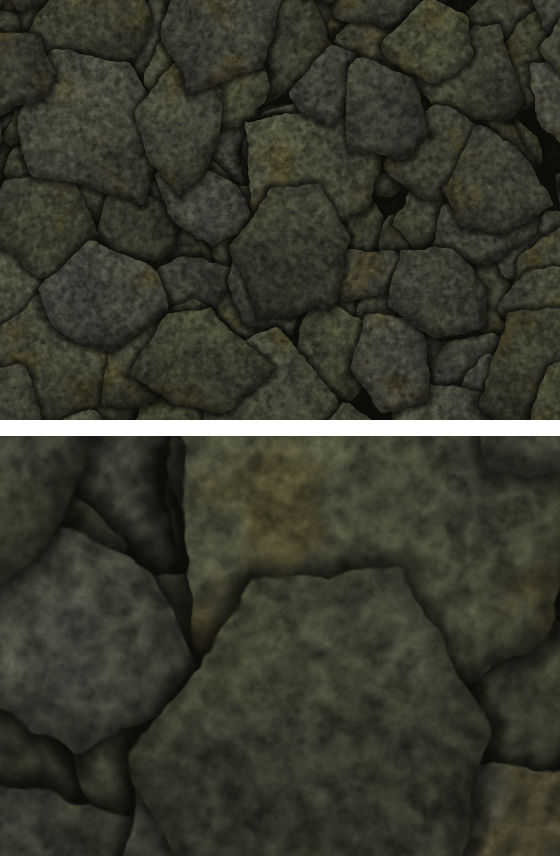
Top, the full canvas; bottom, a detail of the centre.
This texture is drawn by a Shadertoy shader. Its source:

```glsl
// A bed of dark, angular crushed stones with narrow shadowed gaps.
// Jittered grids of sharp-edged polygons are painted back to front; each stone
// shades what lies below, then value and cellular noise weather the surface.

const float TAU = 6.2831853;
const int LAYERS = 8;             // the first four form the sunken bed
const int SIDES = 6;
const float CELL = 0.38;          // grid pitch within one layer
const float JITTER = 0.36;
const float MIN_SIZE = 0.108;
const float MAX_SIZE = 0.168;
const float SQUASH = 0.48;        // how elongated stones may become
const float CORNER = 0.0050;      // corner rounding
const float ROUGHNESS = 0.028;    // wobble of the outlines
const float SHADOW_WIDTH = 0.021;
const float SHADOW_FLOOR = 0.33;
const float BEVEL = 0.028;
const float MOTTLE = 0.40;        // strengths of the surface texture
const float GRAIN = 0.95;
const float CRYSTAL = 0.20;
const vec2 LIGHT = vec2(-0.35, 0.94);
const mat2 GRID_TURN = mat2(0.85, 0.53, -0.53, 0.85);

const vec3 GAP = vec3(0.055, 0.062, 0.042);
const vec3 GREY = vec3(0.244, 0.247, 0.206);
const vec3 OLIVE = vec3(0.247, 0.250, 0.180);
const vec3 RUST_TINT = vec3(1.04, 0.97, 0.84);
const vec3 SLATE_TINT = vec3(0.90, 0.94, 0.97);

vec3 hash3(vec2 p) {
    vec3 q = fract(p.xyx * vec3(0.1031, 0.1030, 0.0973));
    q += dot(q, q.yxz + 33.33);
    return fract((q.xxy + q.yzz) * q.zyx);
}

float valueNoise(vec2 p) {
    vec2 i = floor(p), f = fract(p);
    f = f * f * (3.0 - 2.0 * f);
    vec2 e = vec2(0.0, 1.0);
    return mix(mix(hash3(i).x, hash3(i + e.yx).x, f.x),
               mix(hash3(i + e.xy).x, hash3(i + e.yy).x, f.x), f.y);
}

float fbm(vec2 p) {
    float sum = 0.0, weight = 0.5;
    for (int i = 0; i < 4; i++) {
        sum += weight * valueNoise(p);
        p = mat2(1.6, 1.2, -1.2, 1.6) * p + 5.3;
        weight *= 0.55;
    }
    return sum / 1.01;
}

// Distance to the nearest scattered point.
float cellular(vec2 p) {
    vec2 i = floor(p), f = fract(p);
    float nearest = 2.0;
    for (int k = 0; k < 9; k++) {
        vec2 o = vec2(k % 3, k / 3) - 1.0;
        nearest = min(nearest, length(o + hash3(i + o).xy - f));
    }
    return nearest;
}

// Signed distance to a random convex stone; facing is its blended side normal.
float stone(vec2 p, vec2 seed, out vec2 facing) {
    vec3 shape = hash3(seed);
    float size = mix(MIN_SIZE, MAX_SIZE, shape.z), total = 0.0;
    facing = vec2(0.0);
    for (int i = 0; i < SIDES; i++) {
        vec3 h = hash3(seed + float(i + 1) * vec2(5.3, 9.1));
        float angle = (float(i) + 0.7 * h.x) * TAU / float(SIDES) + shape.x * TAU;
        float across = sin(angle - shape.y * TAU);
        float reach = size * (1.0 - SQUASH * shape.x * across * across) * mix(0.80, 1.14, h.y);
        vec2 normal = vec2(cos(angle), sin(angle));
        float weight = exp(min((dot(p, normal) - reach) / CORNER, 80.0));
        total += weight;
        facing += normal * weight;
    }
    facing /= total;
    return CORNER * log(total);
}

// Base colour with narrow bevels, a gentle tilt and two broken facets.
vec3 stoneColor(vec2 p, float d, vec2 facing, vec2 seed, vec2 light) {
    vec3 h = hash3(seed + 3.7);
    float rim = smoothstep(0.0, BEVEL, -d);
    float lit = mix(0.80 + 0.20 * dot(facing, light), 1.0, rim);
    lit *= 1.0 + 0.45 * dot(p, light);
    for (int i = 0; i < 2; i++) {
        float angle = TAU * (h.z + 0.37 * float(i));
        vec2 facetDir = vec2(cos(angle), sin(angle));
        float facet = smoothstep(-0.003, 0.004, dot(p, facetDir) - 0.05 * h.y - 0.03);
        lit *= 1.0 + facet * (0.12 * dot(facetDir, light) - 0.03);
    }
    return mix(GREY, OLIVE, h.x) * mix(0.90, 1.07, h.y) * lit;
}

void mainImage(out vec4 fragColor, in vec2 fragCoord) {
    vec2 uv = GRID_TURN * fragCoord / iResolution.y;
    vec2 light = GRID_TURN * LIGHT;
    vec2 wobble = vec2(fbm(uv * 16.0), fbm(uv * 16.0 + 37.0)) - 0.5;
    vec2 rough = uv + ROUGHNESS * wobble;
    float soft = max(0.0016, 0.7 / iResolution.y);
    vec3 color = GAP;
    vec2 topSeed = vec2(0.0);

    // Paint the stones from the bed upward.
    for (int layer = 0; layer < LAYERS; layer++) {
        bool sunken = layer < LAYERS / 2;
        vec2 shift = 0.5 * vec2(layer & 1, (layer >> 1) & 1) + (sunken ? 0.25 : 0.0);
        vec2 q = rough / CELL + shift + 7.0;
        vec2 base = floor(q - 0.5);
        for (int k = 0; k < 4; k++) {
            vec2 cell = base + vec2(k & 1, k >> 1), facing;
            vec2 seed = cell + float(layer) * vec2(17.0, 31.0);
            vec2 centre = cell + 0.5 + JITTER * (hash3(seed + 0.5).xy - 0.5);
            vec2 p = (q - centre) * CELL;
            float d = stone(p, seed, facing);
            if (d > SHADOW_WIDTH) continue;
            color *= mix(SHADOW_FLOOR, 1.0, smoothstep(-0.004, SHADOW_WIDTH, d));
            vec3 body = stoneColor(p, d, facing, seed, light) * (sunken ? 0.90 : 1.0);
            color = mix(color, body, 1.0 - smoothstep(-soft, soft, d));
            if (d < 0.0) topSeed = seed;
        }
    }

    // Weathering: faint stains, mottling, crystals and fine grain.
    vec2 t = uv + topSeed * 1.7;
    float stain = fbm(t * 9.0 + 9.0);
    color *= mix(vec3(1.0), RUST_TINT, smoothstep(0.60, 0.75, stain));
    color *= mix(vec3(1.0), SLATE_TINT, smoothstep(0.48, 0.32, stain));
    color *= 1.0 + MOTTLE * (fbm(t * 22.0) - 0.5) + GRAIN * (fbm(t * 85.0) - 0.5)
           + CRYSTAL * (cellular(t * 70.0 + 3.0 * wobble) - 0.45);
    fragColor = vec4(max(color, GAP * 0.8), 1.0);
}
```
